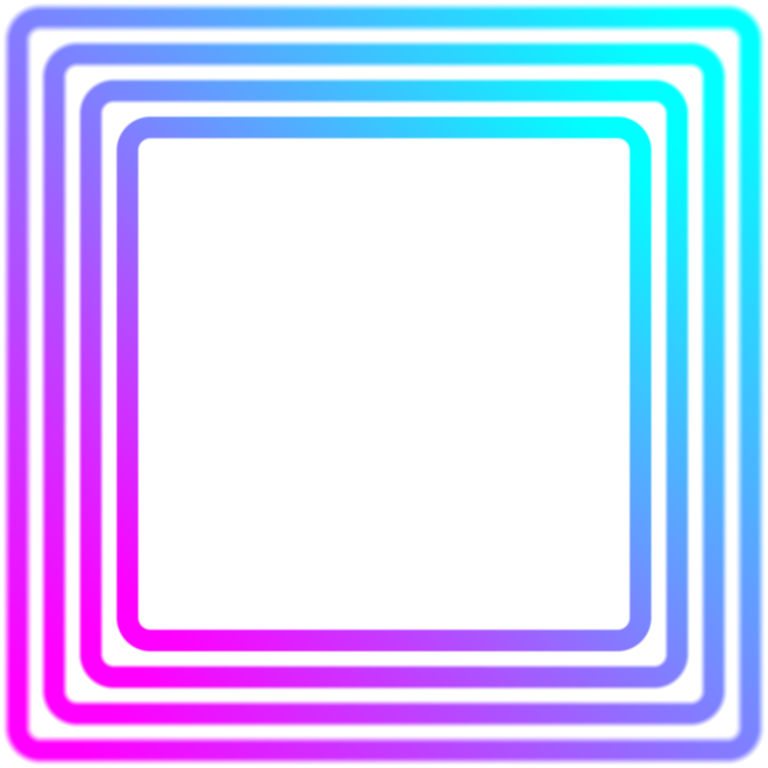
Give the GLSL for this background, as a WebGL 1 fragment shader.

```glsl
precision highp float;
// Four nested rounded square frames on white, each with a magenta to cyan diagonal gradient.

uniform vec2 u_resolution;

// Signed distance to a rounded square centred on the origin
float roundedSquare(vec2 p, float halfSize, float radius) {
    vec2 q = abs(p) - halfSize + radius;
    return length(max(q, 0.0)) + min(max(q.x, q.y), 0.0) - radius;
}

void main() {
    vec2 p = gl_FragCoord.xy / u_resolution - 0.5;
    float pixel = 1.0 / min(u_resolution.x, u_resolution.y);

    vec3 magenta = vec3(1.0, 0.0, 1.0);
    vec3 cyan = vec3(0.0, 1.0, 1.0);
    vec3 color = vec3(1.0);

    // Frames from the innermost, growing softer towards the outside
    for (int i = 0; i < 4; i++) {
        float ring = float(i);
        float halfSize = 0.334 + 0.0477 * ring;
        float edge = abs(roundedSquare(p, halfSize, 0.030)) - 0.0140;
        float softness = max(0.0022 + 0.0014 * ring, 0.75 * pixel);
        float coverage = 1.0 - smoothstep(-softness, softness, edge);

        // The gradient spans each frame from lower left to upper right
        float along = clamp(0.5 + 0.275 * (p.x + p.y) / halfSize, 0.0, 1.0);
        color = mix(color, mix(magenta, cyan, along), coverage);
    }

    gl_FragColor = vec4(color, 1.0);
}
```
